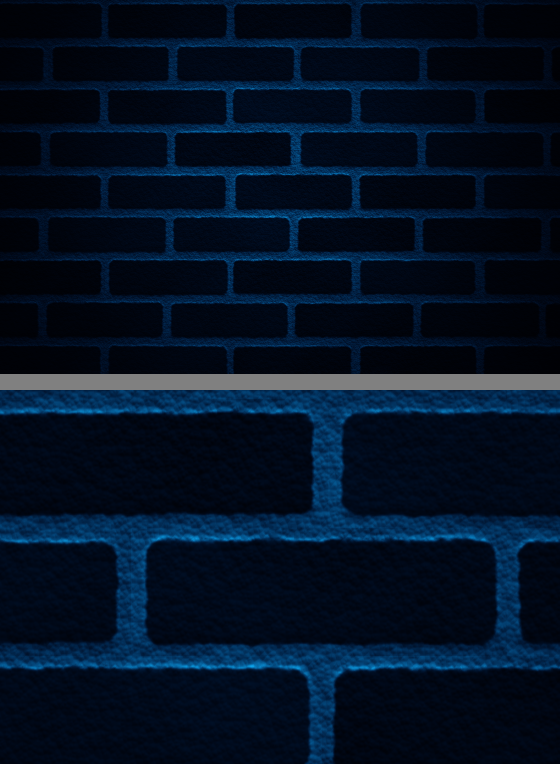
Top: the whole. Bottom: its middle third, enlarged.
Give the GLSL for this texture, as a Shadertoy shader.

```glsl
// Dark blue brick wall in running bond, rough mortar lit by a soft central glow.

// Lengths are in canvas heights.
#define BRICK_PITCH vec2(0.335, 0.1143)
#define BRICK_HALF vec2(0.1562, 0.0455)
#define CORNER_RADIUS 0.014
#define FIRST_JOINT_Y 0.0869
#define GLOW_CENTER vec2(0.73, 0.53)
#define GLOW_SIZE vec2(0.60, 0.62)
#define BRICK_LEVEL 0.080
#define MORTAR_LEVEL 0.36
#define RIM_LEVEL 0.24
#define GRAIN_SCALE 120.0

vec2 hash2(vec2 p) {
    vec3 h = fract(p.xyx * vec3(0.1031, 0.1030, 0.0973));
    h += dot(h, h.yzx + 33.33);
    return fract((h.xx + h.yz) * h.zy);
}

// Cellular noise: distance to the nearest scattered point.
float cellular(vec2 p) {
    vec2 cell = floor(p), f = fract(p);
    float nearest = 2.0;
    for (int y = -1; y <= 1; y++)
        for (int x = -1; x <= 1; x++) {
            vec2 o = vec2(x, y);
            vec2 d = o + hash2(cell + o + 40.0) - f;
            nearest = min(nearest, dot(d, d));
        }
    return sqrt(nearest);
}

// Brightness of small bumps lit from above.
float relief(vec2 p) {
    return cellular(p + vec2(0.1, 0.4)) - cellular(p);
}

// Slow unevenness from layered sines, about -1 to 1.
float drift(vec2 p) {
    return 0.5 * sin(p.x + 1.7 * sin(p.y * 0.8))
         + 0.3 * sin(p.y * 2.1 + 1.3 * sin(p.x * 1.6))
         + 0.2 * sin(p.x * 3.7 - p.y * 2.9);
}

// One blue ramp from near black to bright azure.
vec3 blueTone(float level) {
    return vec3(0.06 * level * level, 0.72 * pow(level, 1.3), level);
}

void mainImage(out vec4 fragColor, in vec2 fragCoord) {
    vec2 p = fragCoord / iResolution.y;
    float pixel = 1.0 / iResolution.y;

    // Running bond: alternate rows are shifted, with a slight lean.
    float row = floor((p.y - FIRST_JOINT_Y) / BRICK_PITCH.y);
    float shifted = 1.0 - mod(row, 2.0);
    float jointX = mix(0.281, 0.111 + 0.0027 * row, shifted);
    vec2 grid = (p - vec2(jointX, FIRST_JOINT_Y)) / BRICK_PITCH;
    vec2 id = floor(grid);
    vec2 local = (fract(grid) - 0.5) * BRICK_PITCH;

    // Each brick varies in place, size and tilt.
    vec2 vary = hash2(id + 17.0) - 0.5;
    vec2 vary2 = hash2(id + 71.0) - 0.5;
    local -= vary * vec2(0.005, 0.002);
    local.y += local.x * vary2.x * 0.010;
    vec2 halfSize = BRICK_HALF + vec2(vary2.y, vary.x) * vec2(0.005, 0.002);

    // Grain at two sizes.
    float fine = relief(p * GRAIN_SCALE * 1.7);
    float coarse = relief(p * GRAIN_SCALE * 0.7 + 9.0);
    float grain = 0.6 * fine + 0.5 * coarse;

    // Rounded box with a worn outline.
    vec2 q = abs(local) - halfSize + CORNER_RADIUS;
    float dist = length(max(q, 0.0)) + min(max(q.x, q.y), 0.0) - CORNER_RADIUS;
    dist += 0.0011 * drift(p * 75.0 + vary * 20.0) + 0.0016 * coarse;
    float facingUp = sign(local.y) * normalize(max(q, 0.0001)).y;
    float mortar = smoothstep(-0.0008 - pixel, 0.0012 + pixel, dist);

    // Light catches upper brick edges; lower edges cast a shadow.
    float rim = exp(-pow((dist - 0.0015) / 0.0028, 2.0));
    rim *= 0.15 + 0.85 * max(facingUp, 0.0);
    float shade = max(-facingUp, 0.0) * exp(-abs(dist) / 0.005);

    // Surface levels.
    float blotch = drift(p * 17.0 + vary * 9.0);
    float brickLevel = BRICK_LEVEL * (1.0 + 0.5 * vary2.x + 0.15 * blotch + 1.1 * grain);
    float mortarLevel = MORTAR_LEVEL * (1.0 + 0.12 * blotch + 0.9 * grain);
    float level = mix(brickLevel, mortarLevel, mortar);
    level += RIM_LEVEL * rim * (1.0 + 0.8 * grain + 0.3 * blotch);
    level *= 1.0 - 0.5 * shade;

    // Central glow fading to dark edges.
    vec2 g = (p - GLOW_CENTER) / GLOW_SIZE;
    float glow = 0.05 + 0.98 * exp(-dot(g, g));
    level = max(level, 0.0) * glow + 0.018 * (0.4 + 0.6 * glow);

    fragColor = vec4(blueTone(level), 1.0);
}
```
